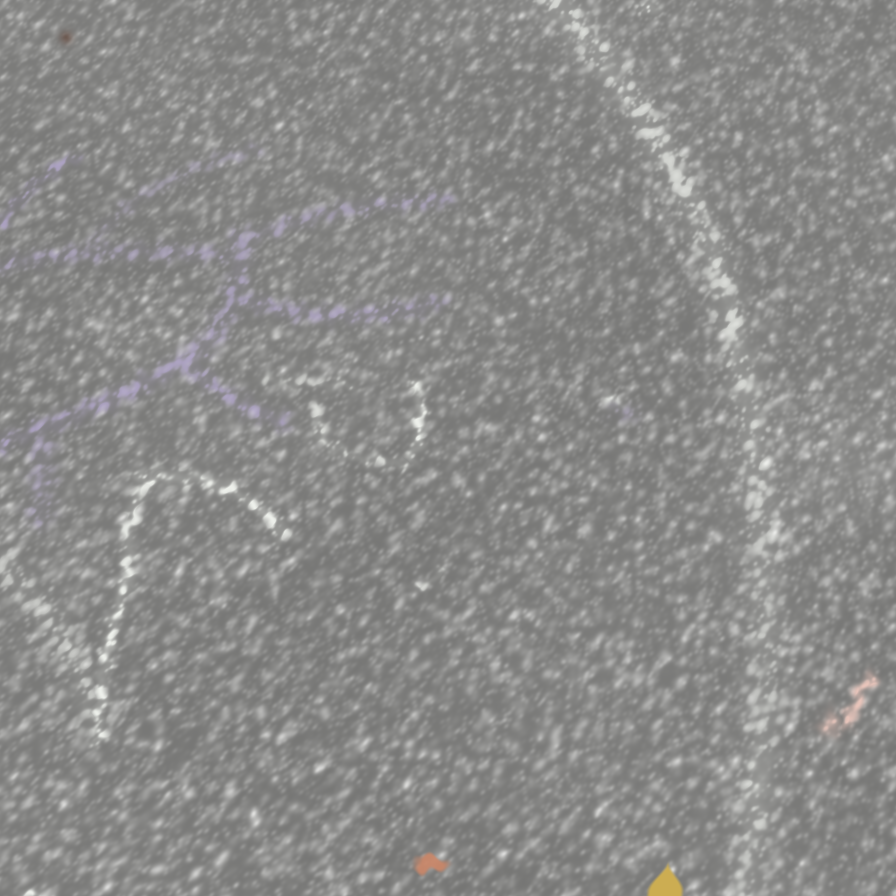
This texture is drawn by a Shadertoy shader. Its source:

```glsl
#define GRAIN_DENSITY 98.0
#define GRAIN_GAIN 0.20
#define FINE_GAIN 0.11
#define CHALK_ROUGHNESS 0.0022
#define ASPHALT vec3(0.468, 0.468, 0.462)
#define WHITE_CHALK vec3(0.87, 0.88, 0.86)
#define VIOLET_CHALK vec3(0.69, 0.64, 0.80)
#define PINK_CHIP vec3(0.91, 0.77, 0.73)
#define ORANGE_LEAF vec3(0.80, 0.53, 0.41)
#define YELLOW_LEAF vec3(0.80, 0.68, 0.32)

vec3 hash3(vec2 cell) {
    vec3 h = fract(cell.xyx * vec3(0.1031, 0.1030, 0.0973));
    h += dot(h, h.yxz + 33.33);
    return fract((h.xxy + h.yzz) * h.zyx);
}

// Cellular grit: soft stones of random brightness
float grit(vec2 q) {
    vec2 cell = floor(q);
    float sum = 0.0;
    for (int y = -1; y <= 1; y++)
    for (int x = -1; x <= 1; x++) {
        vec2 id = cell + vec2(x, y);
        vec3 h = hash3(id);
        vec2 d = id + h.xy - q;
        // Stones lean up to the right
        d = vec2(d.x + d.y, d.y - d.x) * vec2(0.56, 0.86);
        sum += h.z * h.z * h.z * exp(-4.0 * dot(d, d));
    }
    return sum;
}

float blob(vec2 p, vec2 center, vec2 radius) {
    vec2 d = (p - center) / radius;
    return exp(-dot(d, d));
}

float segmentDistance(vec2 p, vec2 a, vec2 b) {
    vec2 ab = b - a;
    return length(p - a - ab * clamp(dot(p - a, ab) / dot(ab, ab), 0.0, 1.0));
}

// Soft stroke along a quadratic curve
float stroke(vec2 p, vec2 a, vec2 b, vec2 c, float width) {
    float dist = 1e3;
    vec2 from = a;
    for (int i = 1; i <= 8; i++) {
        float t = float(i) / 8.0;
        vec2 to = mix(mix(a, b, t), mix(b, c, t), t);
        dist = min(dist, segmentDistance(p, from, to));
        from = to;
    }
    return exp(-dist * dist / (width * width));
}

float arcLine(vec2 p, float width) {
    return max(stroke(p, vec2(0.612, 1.01), vec2(0.793, 0.795), vec2(0.822, 0.62), width),
               stroke(p, vec2(0.822, 0.62), vec2(0.884, 0.315), vec2(0.83, -0.01), width));
}

float violetLines(vec2 p) {
    float m = stroke(p, vec2(0.0, 0.75), vec2(0.035, 0.80), vec2(0.085, 0.825), 0.006);
    m = max(m, 0.65 * stroke(p, vec2(0.0, 0.703), vec2(0.10, 0.728), vec2(0.26, 0.715), 0.009));
    m = max(m, 0.65 * stroke(p, vec2(0.26, 0.725), vec2(0.36, 0.775), vec2(0.50, 0.776), 0.008));
    m = max(m, 0.40 * stroke(p, vec2(0.097, 0.72), vec2(0.15, 0.80), vec2(0.29, 0.835), 0.007));
    m = max(m, 0.80 * stroke(p, vec2(0.26, 0.67), vec2(0.36, 0.63), vec2(0.49, 0.662), 0.009));
    m = max(m, 0.95 * stroke(p, vec2(0.0, 0.505), vec2(0.14, 0.555), vec2(0.21, 0.60), 0.010));
    m = max(m, 0.75 * stroke(p, vec2(0.21, 0.60), vec2(0.27, 0.64), vec2(0.27, 0.735), 0.012));
    m = max(m, 0.90 * stroke(p, vec2(0.205, 0.60), vec2(0.25, 0.55), vec2(0.315, 0.53), 0.010));
    m = max(m, 0.60 * stroke(p, vec2(0.045, 0.51), vec2(0.05, 0.47), vec2(0.045, 0.425), 0.014));
    return max(m, 0.5 * blob(p, vec2(0.695, 0.54), vec2(0.018, 0.010)));
}

float whiteLines(vec2 p) {
    float m = stroke(p, vec2(0.11, 0.175), vec2(0.11, 0.27), vec2(0.145, 0.36), 0.008);
    m = max(m, 0.9 * stroke(p, vec2(0.145, 0.35), vec2(0.135, 0.44), vec2(0.175, 0.475), 0.008));
    m = max(m, stroke(p, vec2(0.155, 0.465), vec2(0.26, 0.48), vec2(0.315, 0.405), 0.009));
    m = max(m, 0.5 * stroke(p, vec2(0.0, 0.37), vec2(0.075, 0.31), vec2(0.105, 0.20), 0.017));
    m = max(m, 0.7 * stroke(p, vec2(0.353, 0.545), vec2(0.35, 0.485), vec2(0.45, 0.483), 0.007));
    m = max(m, stroke(p, vec2(0.46, 0.485), vec2(0.475, 0.53), vec2(0.466, 0.573), 0.007));
    m = max(m, 0.5 * stroke(p, vec2(0.30, 0.575), vec2(0.35, 0.573), vec2(0.395, 0.57), 0.006));
    m = max(m, 0.7 * stroke(p, vec2(0.472, 0.345), vec2(0.483, 0.353), vec2(0.495, 0.365), 0.004));
    m = max(m, blob(p, vec2(0.687, 0.553), vec2(0.011, 0.006)));
    m = max(m, blob(p, vec2(0.722, 0.992), vec2(0.014, 0.008)));
    return max(m, blob(p, vec2(0.035, 0.002), vec2(0.012, 0.006)));
}

void mainImage(out vec4 fragColor, in vec2 fragCoord) {
    vec2 p = fragCoord / iResolution.xy;

    // Grains grow toward the lower, nearer edge
    vec2 q = vec2((p.x - 0.5) * (0.88 + 0.3 * p.y), p.y * (0.88 + 0.15 * p.y)) * GRAIN_DENSITY;
    float coarse = grit(q + 200.0);
    float fine = grit(q * 1.9 + 431.0);
    float contrast = mix(1.1, 0.8, p.y);
    vec3 color = ASPHALT + contrast * (GRAIN_GAIN * coarse + FINE_GAIN * fine);
    color += 0.008 * sin(p.x * 9.0 + 2.0 * sin(p.y * 7.0)) + 0.012 * p.y;

    // Dusty smudges
    float dust = blob(p, vec2(0.95, 0.48), vec2(0.07, 0.06)) + 0.7 * blob(p, vec2(0.15, 0.62), vec2(0.08, 0.04));
    dust += 0.4 * blob(p, vec2(0.50, 0.97), vec2(0.12, 0.05)) + 0.8 * arcLine(p, 0.035);
    color += dust * (0.035 + 0.09 * coarse);

    // Chalk clings to raised stones
    vec2 rough = p + CHALK_ROUGHNESS * (sin(p.yx * 310.0) + sin(p.yx * 173.0 + p * 91.0));
    float cling = 0.22 + 0.78 * smoothstep(0.08, 0.55, coarse + 0.4 * fine);
    float wear = 0.52 + 0.25 * smoothstep(0.40, 0.60, p.y)
               + 0.45 * blob(p, vec2(0.84, 0.12), vec2(0.04, 0.04));
    color = mix(color, WHITE_CHALK, arcLine(rough, 0.017) * wear * cling);
    color = mix(color, VIOLET_CHALK, 0.8 * violetLines(rough) * cling);
    color = mix(color, WHITE_CHALK + 0.06, whiteLines(rough) * cling);

    // Pale chips and fallen leaves
    float chips = max(blob(rough, vec2(0.926, 0.193), vec2(0.011, 0.012)),
                      stroke(rough, vec2(0.945, 0.19), vec2(0.955, 0.22), vec2(0.972, 0.245), 0.007));
    color = mix(color, PINK_CHIP, chips * (0.4 + 0.6 * cling));
    float orange = length((rough - vec2(0.48, 0.036)) / vec2(0.022, 0.010));
    color = mix(color, ORANGE_LEAF, 0.9 * (1.0 - smoothstep(0.6, 1.2, orange)));
    float taper = 0.02 * smoothstep(0.040, 0.005, p.y);
    float yellow = 1.0 - smoothstep(taper - 0.004, taper + 0.002, abs(p.x - 0.742 - 0.1 * p.y));
    color = mix(color, YELLOW_LEAF, yellow * (1.0 - smoothstep(0.034, 0.040, p.y)));
    color = mix(color, vec3(0.38, 0.29, 0.25), 0.8 * blob(p, vec2(0.074, 0.958), vec2(0.007)));

    fragColor = vec4(clamp(color, 0.0, 1.0), 1.0);
}
```
